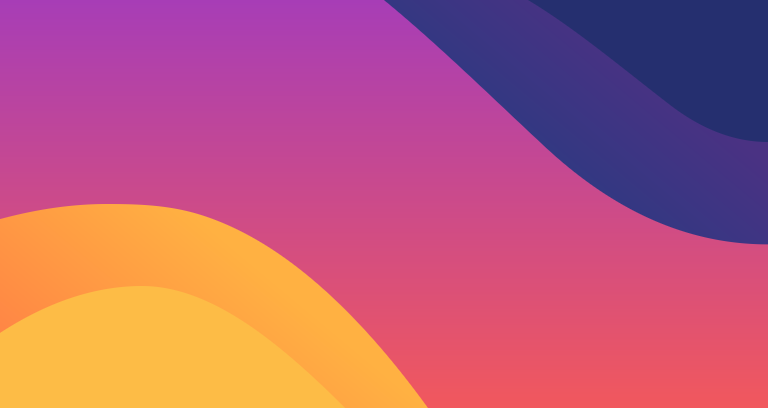
Reproduce this background procedurally as a Shadertoy shader.

```glsl
// Sunset-coloured backdrop with two layered waves in opposite corners:
// warm hills at the lower left, indigo swells hanging from the upper right.
// Each wave edge is a smooth height curve built from cubic Hermite spans.

const float ASPECT = 32.0 / 17.0;

const vec3 SKY_TOP      = vec3(0.655, 0.240, 0.715);
const vec3 SKY_BOTTOM   = vec3(0.945, 0.345, 0.365);
const vec3 HILL_SHADE   = vec3(1.000, 0.520, 0.270);
const vec3 HILL_LIGHT   = vec3(1.000, 0.695, 0.260);
const vec3 HILL_FRONT   = vec3(0.992, 0.737, 0.275);
const vec3 SWELL_BLUE   = vec3(0.195, 0.220, 0.510);
const vec3 SWELL_VIOLET = vec3(0.290, 0.195, 0.515);
const vec3 SWELL_FRONT  = vec3(0.145, 0.184, 0.435);

// Height at x between two knots (x, height, slope), straight beyond them.
float span(float x, vec3 a, vec3 b) {
    float width = b.x - a.x;
    float t = clamp((x - a.x) / width, 0.0, 1.0);
    float s = 1.0 - t;
    float height = mix(a.y, b.y, t * t * (3.0 - 2.0 * t));
    height += width * t * s * (a.z * s - b.z * t);
    return height + a.z * min(x - a.x, 0.0) + b.z * max(x - b.x, 0.0);
}

// Two spans joined smoothly at the middle knot.
float curve(float x, vec3 a, vec3 b, vec3 c) {
    return x < b.x ? span(x, a, b) : span(x, b, c);
}

// Antialiased coverage of the region where d is positive.
float coverage(float d) {
    float pixel = length(vec2(dFdx(d), dFdy(d)));
    return clamp(0.5 + d / max(pixel, 1e-5), 0.0, 1.0);
}

// Diagonal blend between two colours, rising toward the upper right.
vec3 diagonal(vec2 p, float start, float end, vec3 from, vec3 to) {
    float along = dot(p, vec2(1.0, 1.2));
    return mix(from, to, clamp((along - start) / (end - start), 0.0, 1.0));
}

void mainImage(out vec4 fragColor, in vec2 fragCoord) {
    // Canvas height is one unit; width follows the layout's aspect.
    vec2 p = fragCoord / iResolution.xy * vec2(ASPECT, 1.0);

    // Sky
    vec3 color = mix(SKY_BOTTOM, SKY_TOP, p.y);

    // Indigo swells, filled above their edges
    float swellBack = curve(p.x, vec3(0.941, 1.0, -0.82),
                                 vec3(1.336, 0.640, -0.93),
                                 vec3(ASPECT, 0.401, 0.0));
    float swellFront = curve(p.x, vec3(1.294, 1.0, -0.60),
                                  vec3(1.642, 0.743, -0.77),
                                  vec3(ASPECT, 0.652, 0.0));
    vec3 swellColor = diagonal(p, 2.08, 2.60, SWELL_BLUE, SWELL_VIOLET);
    color = mix(color, swellColor, coverage(p.y - swellBack));
    color = mix(color, SWELL_FRONT, coverage(p.y - swellFront));

    // Warm hills, filled below their edges
    vec3 crest = vec3(0.262, 0.500, 0.0);
    float hillBack = p.x < crest.x
        ? span(p.x, vec3(0.0, 0.463, 0.27), crest)
        : curve(p.x, crest, vec3(0.490, 0.474, -0.31), vec3(1.049, 0.0, -1.38));
    float hillFront = curve(p.x, vec3(0.0, 0.184, 0.65),
                                 vec3(0.348, 0.299, 0.0),
                                 vec3(0.846, 0.0, -1.0));
    vec3 hillColor = diagonal(p, 0.20, 1.05, HILL_SHADE, HILL_LIGHT);
    color = mix(color, hillColor, coverage(hillBack - p.y));
    color = mix(color, HILL_FRONT, coverage(hillFront - p.y));

    fragColor = vec4(color, 1.0);
}
```
